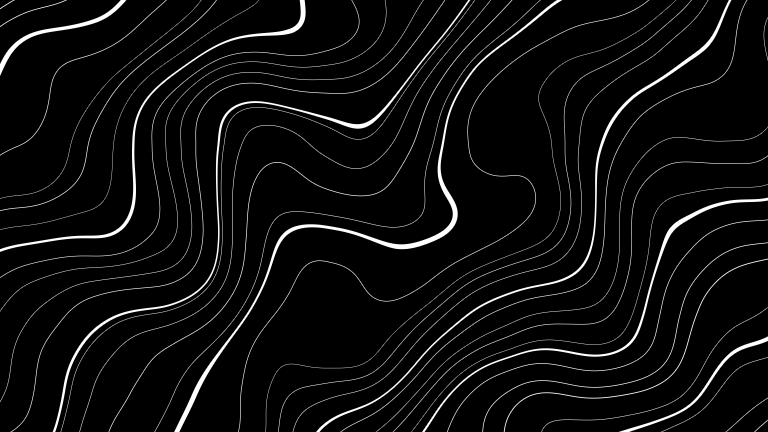
This background is drawn by a Shadertoy shader. Its source:

```glsl
const float LINES_PER_UNIT = 18.5;
const float BOLD_EVERY = 5.0;
const float BOLD_WIDTH = 0.0076;
const float THIN_WIDTH = 0.0013;

float hash(vec2 p) {
    return fract(sin(dot(p, vec2(127.1, 311.7))) * 43758.5453);
}

// Dot product of a random unit gradient with the offset from its lattice corner
float cornerSlope(vec2 cell, vec2 corner, vec2 local) {
    float angle = 6.28319 * hash(cell + corner);
    return dot(vec2(cos(angle), sin(angle)), local - corner);
}

float gradientNoise(vec2 p) {
    vec2 cell = floor(p);
    vec2 f = fract(p);
    vec2 u = f * f * f * (f * (f * 6.0 - 15.0) + 10.0);
    float low = mix(cornerSlope(cell, vec2(0, 0), f), cornerSlope(cell, vec2(1, 0), f), u.x);
    float high = mix(cornerSlope(cell, vec2(0, 1), f), cornerSlope(cell, vec2(1, 1), f), u.x);
    return mix(low, high, u.y);
}

// Diagonal slope, folded strongly near the centre and gently at the corners
float terrain(vec2 p) {
    float ramp = dot(p, vec2(0.707, -0.707));
    float centre = 1.0 - smoothstep(0.25, 1.05, length(p));
    float folds = mix(0.17, 0.43, centre) * gradientNoise(p * 2.4 + vec2(7.3, 3.6));
    float ripples = 0.035 * gradientNoise(p * 5.5 + vec2(21.7, 14.2));
    return ramp + folds + ripples;
}

float terrainSlope(vec2 p, float height) {
    vec2 e = vec2(0.002, 0.0);
    vec2 rise = vec2(terrain(p + e.xy), terrain(p + e.yx)) - height;
    return max(length(rise) / e.x, 0.15);
}

// Share of a pixel covered by a stroke, so hairlines fade instead of vanishing
float strokeCoverage(float dist, float width, float pixel) {
    float inner = max(dist - 0.5 * pixel, -0.5 * width);
    float outer = min(dist + 0.5 * pixel, 0.5 * width);
    return clamp((outer - inner) / pixel, 0.0, 1.0);
}

float strokeWidth(float id, float slope) {
    float thin = THIN_WIDTH * mix(0.65, 1.5, hash(vec2(id, 9.0)));
    float bold = BOLD_WIDTH * clamp(1.0 / slope, 0.45, 1.5);
    return mod(id + 0.5, BOLD_EVERY) < 1.0 ? bold : thin;
}

// Strongest of the nearby, unevenly spaced contours
float contours(float height, float slope, float pixel) {
    float level = height * LINES_PER_UNIT;
    float ink = 0.0;
    for (int k = -1; k <= 1; k++) {
        float id = floor(level + 0.5) + float(k);
        float lineLevel = id + 0.7 * (hash(vec2(id, 4.0)) - 0.5);
        float dist = abs(level - lineLevel) / (LINES_PER_UNIT * slope);
        ink = max(ink, strokeCoverage(dist, strokeWidth(id, slope), pixel));
    }
    return ink;
}

void mainImage(out vec4 fragColor, in vec2 fragCoord) {
    float pixel = 1.0 / iResolution.y;
    vec2 p = (fragCoord - 0.5 * iResolution.xy) * pixel;

    float height = terrain(p);
    float ink = contours(height, terrainSlope(p, height), pixel);

    fragColor = vec4(vec3(ink), 1.0);
}
```
